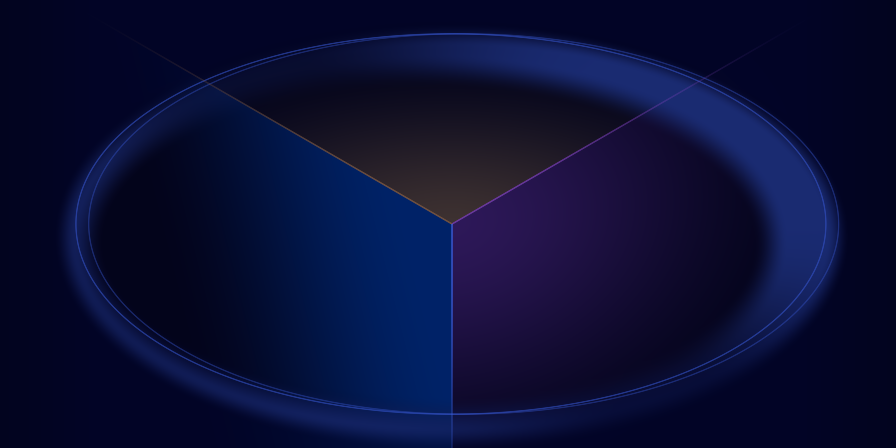
Write a Shadertoy shader that draws this background.

```glsl
const vec2 HUB = vec2(1.009, 0.5);
const vec2 RING_RADII = vec2(0.837, 0.4245);
const float SLOPE = 0.5774; // tangent of 30 degrees

const vec3 NIGHT = vec3(0.006, 0.016, 0.150);
const vec3 DEEP = vec3(0.012, 0.014, 0.105);
const vec3 BLUE_FACE = vec3(0.0, 0.135, 0.405);
const vec3 VIOLET_FACE = vec3(0.180, 0.095, 0.350);
const vec3 AMBER_FACE = vec3(0.250, 0.200, 0.195);
const vec3 BAND = vec3(0.105, 0.175, 0.460);
const vec3 RING_LINE = vec3(0.200, 0.320, 0.780);

// Approximate signed distance to an axis-aligned ellipse
float ellipseDistance(vec2 p, vec2 radii) {
    float k = length(p / radii);
    return k * (k - 1.0) / max(length(p / (radii * radii)), 1e-4);
}

// Filled shape with a soft edge
float softFill(float dist, float blur) {
    return 1.0 - smoothstep(-blur, blur, dist);
}

// Thin antialiased stroke
float stroke(float dist, float width, float pixel) {
    return 1.0 - smoothstep(width, width + pixel, abs(dist));
}

// Ray from the hub, fading toward its far end
float rayLine(vec2 q, vec2 dir, float reach, float pixel) {
    float along = dot(q, dir);
    float across = q.x * dir.y - q.y * dir.x;
    float fade = 1.0 - smoothstep(0.1 * reach, reach, along);
    return stroke(across, 0.0006, pixel) * step(0.0, along) * fade;
}

// Three faces meeting at the hub, each with its own falloff
vec3 shadeFaces(vec2 q, vec3 base, float disk, float pixel) {
    float blueGlow = 1.0 - smoothstep(0.08, 0.68, -q.x - 0.25 * q.y);
    float violetGlow = 1.0 - smoothstep(-0.05, 0.72, length(q * vec2(0.85, 1.15) - vec2(0.0, 0.12 * q.x)));
    float amberGlow = 1.0 - smoothstep(-0.05, 0.40, length(q * vec2(0.45, 1.0)));

    vec3 blue = mix(base, BLUE_FACE, blueGlow * mix(0.45, 1.0, disk));
    vec3 violet = mix(base, VIOLET_FACE, violetGlow * mix(0.35, 1.0, disk));
    vec3 amber = mix(base, AMBER_FACE, amberGlow * disk);

    float rightSide = smoothstep(-pixel, pixel, q.x);
    float topSide = smoothstep(-pixel, pixel, q.y - abs(q.x) * SLOPE);
    return mix(mix(blue, violet, rightSide), amber, topSide);
}

// Blurred crescent between two offset ellipses
float crescent(vec2 p) {
    float outer = softFill(ellipseDistance(p - vec2(1.008, 0.471), vec2(0.862, 0.452)), 0.026);
    float inner = softFill(ellipseDistance(p - vec2(0.958, 0.458), vec2(0.763, 0.383)), 0.038);
    return outer * (1.0 - inner);
}

// Band light: strong at upper right and lower left
float bandLight(vec2 q) {
    vec2 n = normalize(q / RING_RADII + 1e-5);
    float diagonal = dot(n, normalize(vec2(0.85, 0.53)));
    float light = mix(0.22, 0.95, smoothstep(0.1, 0.85, abs(diagonal)));
    return light * mix(1.0, 0.72, smoothstep(0.0, 1.0, -diagonal));
}

void mainImage(out vec4 fragColor, in vec2 fragCoord) {
    vec2 p = fragCoord / iResolution.y;
    p.x += 1.0 - 0.5 * iResolution.x / iResolution.y;
    float pixel = 1.0 / iResolution.y;
    vec2 q = p - HUB;

    // Backdrop and faces
    float disk = softFill(ellipseDistance(q, RING_RADII), 0.04);
    float sideFade = smoothstep(0.75, 1.0, abs(p.x - 1.0));
    vec3 base = mix(NIGHT, DEEP, max(disk, 0.6 * sideFade));
    vec3 color = shadeFaces(q, base, disk, pixel);

    // Luminous band
    color = mix(color, BAND, crescent(p) * bandLight(q));

    // Twin ring outlines
    for (int i = 0; i < 2; i++) {
        vec2 center = vec2(1.0065 + 0.0285 * float(i), 0.5);
        float line = stroke(ellipseDistance(p - center, RING_RADII), 0.0004, pixel);
        color = mix(color, RING_LINE, line * mix(0.60, 0.42, float(i)));
    }

    // Edges between the faces
    vec2 rise = vec2(0.866, 0.5);
    color = mix(color, vec3(0.53, 0.36, 0.24), 0.75 * rayLine(q, vec2(-rise.x, rise.y), 0.98, pixel));
    color = mix(color, vec3(0.48, 0.25, 0.72), 0.75 * rayLine(q, rise, 0.96, pixel));
    color = mix(color, vec3(0.24, 0.38, 0.88), 0.75 * rayLine(q, vec2(0.0, -1.0), 0.75, pixel));

    fragColor = vec4(color, 1.0);
}
```
